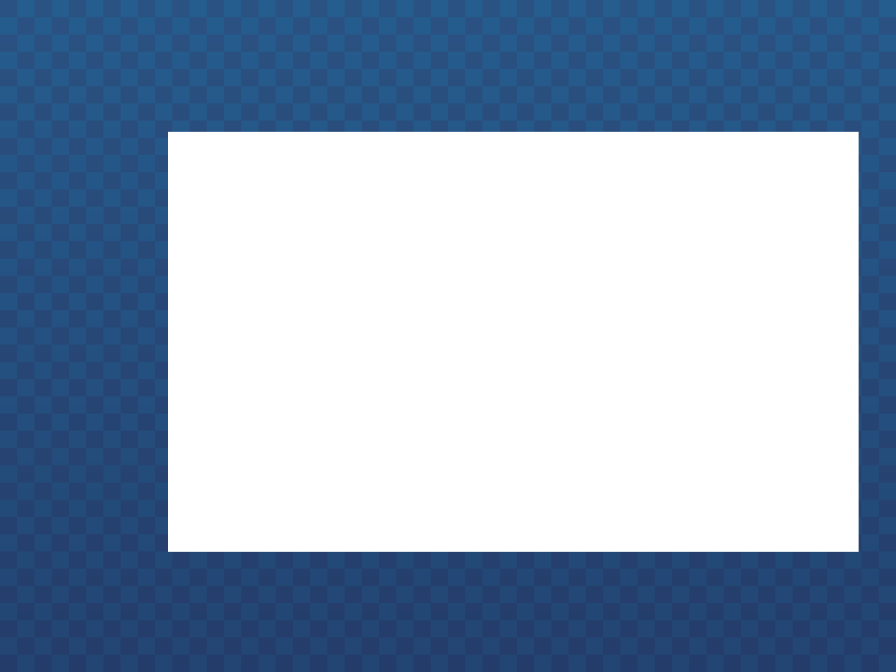
Reproduce this background procedurally as a WebGL 1 fragment shader.

```glsl
precision highp float;

uniform vec2 u_resolution;

const vec2 GRID_CELLS = vec2(52.0, 39.0);
const vec2 PANEL_MIN = vec2(0.1875, 0.1788);
const vec2 PANEL_MAX = vec2(0.9583, 0.8038);

const vec3 DARK_BOTTOM = vec3(0.141, 0.235, 0.416);
const vec3 DARK_TOP = vec3(0.165, 0.322, 0.510);
const vec3 LIGHT_BOTTOM = vec3(0.137, 0.270, 0.450);
const vec3 LIGHT_TOP = vec3(0.145, 0.365, 0.560);
const vec3 PANEL_COLOR = vec3(1.0);

// Alternating bands, +1 on even cells and -1 on odd ones
vec2 signedBands(vec2 cell, vec2 pixel) {
  vec2 toEdge = 0.5 - abs(mod(cell, 2.0) - 1.0);
  vec2 shifted = 0.5 - abs(mod(cell + 0.5, 2.0) - 1.0);
  vec2 evenSide = sign(toEdge) * 0.0 + shifted;
  return clamp(2.0 * evenSide / pixel, -1.0, 1.0);
}

// 0 on cells of even parity, 1 on cells of odd parity
float checker(vec2 cell, vec2 pixel) {
  vec2 bands = signedBands(cell, pixel);
  return 0.5 - 0.5 * bands.x * bands.y;
}

// Antialiased coverage of an axis-aligned box
float boxMask(vec2 p, vec2 low, vec2 high, vec2 pixel) {
  vec2 inside = clamp(min(p - low, high - p) / pixel + 0.5, 0.0, 1.0);
  return inside.x * inside.y;
}

void main() {
  vec2 uv = gl_FragCoord.xy / u_resolution;
  vec2 pixel = 1.0 / u_resolution;

  // Checkered vertical gradient
  vec3 darkCell = mix(DARK_BOTTOM, DARK_TOP, uv.y);
  vec3 lightCell = mix(LIGHT_BOTTOM, LIGHT_TOP, uv.y);
  float parity = checker(uv * GRID_CELLS, pixel * GRID_CELLS);
  vec3 color = mix(darkCell, lightCell, parity);

  // Plain panel
  color = mix(color, PANEL_COLOR, boxMask(uv, PANEL_MIN, PANEL_MAX, pixel));

  gl_FragColor = vec4(color, 1.0);
}
```
